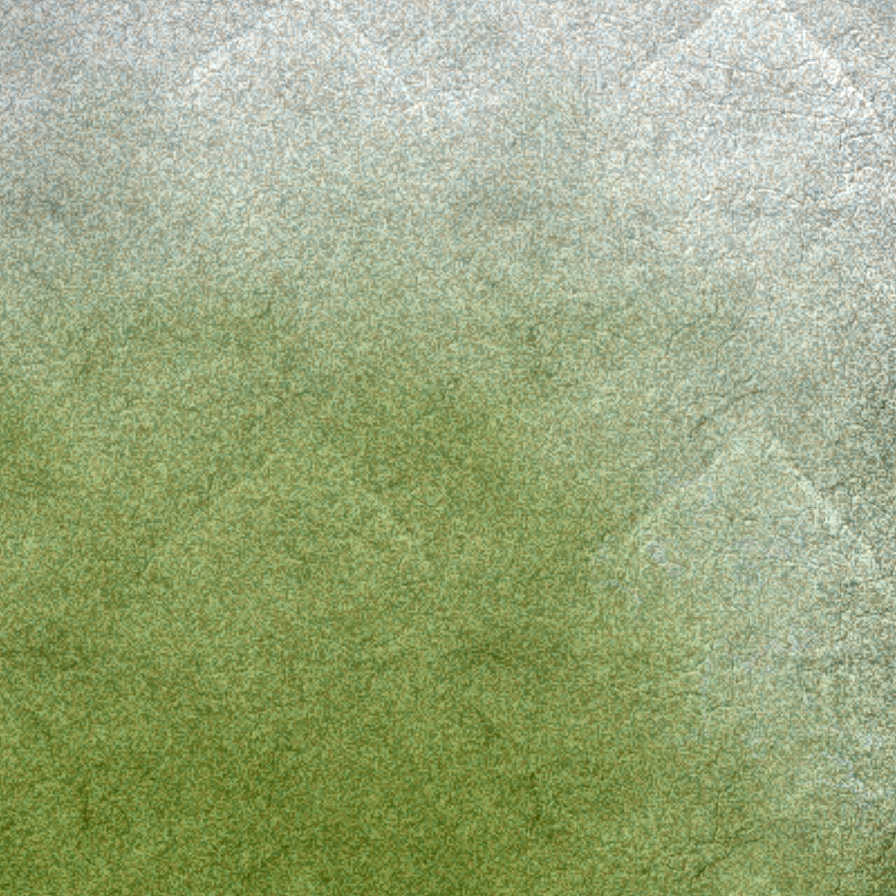
Write a Shadertoy shader that draws this texture.

```glsl
const vec3 MOSS_DEEP = vec3(0.43, 0.51, 0.20);
const vec3 MOSS_MID = vec3(0.54, 0.61, 0.37);
const vec3 LICHEN = vec3(0.66, 0.71, 0.60);
const vec3 STONE = vec3(0.79, 0.81, 0.79);
const vec3 CHALK = vec3(0.71, 0.77, 0.75);
const vec3 EARTH = vec3(0.46, 0.43, 0.30);
const float TILES = 2.0;
const float TILE_TOP = 0.35;
const float PLATES = 6.0;
const float GRAIN_FREQ = 400.0;
const float GRAIN_AMOUNT = 0.24;

float hash(vec2 p) {
    vec3 q = fract(vec3(p.xyx) * 0.1031);
    q += dot(q, q.yzx + 33.33);
    return fract((q.x + q.y) * q.z);
}

// Value noise repeating after a whole number of cells
float noise(vec2 p, float period) {
    vec2 i = floor(p), f = fract(p);
    f = f * f * (3.0 - 2.0 * f);
    vec2 a = mod(i, period), b = mod(i + 1.0, period);
    return mix(mix(hash(a), hash(vec2(b.x, a.y)), f.x),
               mix(hash(vec2(a.x, b.y)), hash(b), f.x), f.y);
}

float fbm(vec2 p, float freq) {
    float sum = 0.0, amp = 0.5;
    for (int i = 0; i < 5; i++) {
        sum += amp * noise(p * freq + float(i) * 7.3, freq);
        freq *= 2.0;
        amp *= 0.52;
    }
    return sum;
}

// Gap between the two nearest cell centres: zero along plate borders
float plateGap(vec2 p, float period) {
    vec2 cell = floor(p), f = fract(p);
    float near = 9.0, next = 9.0;
    for (int y = -1; y <= 1; y++)
    for (int x = -1; x <= 1; x++) {
        vec2 o = vec2(x, y), id = mod(cell + o, period);
        float d = length(o + vec2(hash(id + 3.0), hash(id + 41.0)) - f);
        next = min(next, max(near, d));
        near = min(near, d);
    }
    return next - near;
}

// Distance to a segment, with the sign of its side in y
vec2 segment(vec2 p, vec2 a, vec2 b) {
    vec2 pa = p - a, ba = b - a;
    float h = clamp(dot(pa, ba) / dot(ba, ba), 0.0, 1.0);
    float side = (ba.x * pa.y - ba.y * pa.x) / length(ba);
    return vec2(length(pa - ba * h), clamp(side / 0.008, -1.0, 1.0));
}

float ridge(vec2 p, vec2 a, vec2 b) {
    vec2 s = segment(p, a, b);
    return s.y * exp(-s.x * 22.0) * 0.045 + exp(-pow(s.x / 0.006, 2.0)) * 0.07;
}

float crack(vec2 p, vec2 a, vec2 b) {
    return exp(-pow(segment(p, a, b).x / 0.006, 2.0));
}

float height(vec2 q) {
    vec2 warp = vec2(fbm(q + 0.37, 6.0), fbm(q + 0.71, 6.0)) - 0.5;
    float gap = plateGap(q * PLATES + warp * 2.4, PLATES);
    float broken = smoothstep(0.38, 0.62, fbm(q + 0.15, 5.0));
    return fbm(q, 9.0) - 0.28 * broken * (1.0 - smoothstep(0.0, 0.09, gap));
}

vec3 ramp(float h) {
    vec3 c = mix(MOSS_DEEP, MOSS_MID, smoothstep(0.0, 0.56, h));
    c = mix(c, LICHEN, smoothstep(0.48, 0.77, h));
    return mix(c, STONE, smoothstep(0.70, 1.0, h));
}

void mainImage(out vec4 fragColor, in vec2 fragCoord) {
    vec2 uv = fragCoord / iResolution.xy;
    vec2 q = vec2(fract(uv.x * TILES), fract(TILE_TOP - uv.y * TILES) - TILE_TOP);
    float right = smoothstep(0.5, 0.95, uv.x);
    float blotch = fbm(q, 4.0) - 0.5;

    // Broad moss to stone gradient
    vec3 col = ramp(uv.y + 0.54 * right * (1.0 - uv.y) + blotch * 0.16);
    float topLeft = smoothstep(0.28, 0.0, uv.x) * smoothstep(0.5, 0.95, uv.y);
    float rightEdge = smoothstep(0.86, 1.0, uv.x) * smoothstep(0.62, 0.35, abs(uv.y - 0.45));
    col *= 1.0 - 0.12 * topLeft - 0.07 * rightEdge;

    // Relief lit from above, with plate cracks
    float h = height(q), above = height(q - vec2(0.004, 0.007));
    float strength = 0.75 + 0.6 * right;
    col += strength * (0.22 * (h - above) + 0.10 * (h - 0.46) + 0.08 * blotch);

    // Slanted slab borders and individual fissures
    vec2 wobble = vec2(fbm(q + 0.2, 12.0), fbm(q + 0.6, 12.0)) - 0.5;
    vec2 p = q + wobble * 0.035;
    col += strength * (ridge(p, vec2(0.74, 0.0), vec2(0.97, 0.28))
                     + ridge(p, vec2(0.40, 0.20), vec2(0.61, 0.02)));
    vec2 r = q + wobble * 0.09;
    float fissure = crack(r, vec2(0.24, -0.30), vec2(0.18, -0.25))
                  + crack(r, vec2(0.18, -0.25), vec2(0.18, -0.13))
                  + crack(r, vec2(0.05, 0.59), vec2(0.13, 0.64))
                  + crack(r, vec2(0.55, -0.03), vec2(0.70, -0.12))
                  + 0.6 * crack(r, vec2(0.0, 0.47), vec2(1.0, 0.48));
    col -= 0.10 * strength * fissure;
    col -= 0.06 * exp(-dot((q - vec2(0.1, 0.46)) * vec2(7.0, 16.0), (q - vec2(0.1, 0.46)) * vec2(7.0, 16.0)));

    // Faint masonry joints near the top
    vec2 brick = uv * 30.0 + wobble * 1.6;
    brick.x += 0.5 * mod(floor(brick.y), 2.0);
    vec2 joint = 0.5 - abs(fract(brick) - 0.5);
    float masonry = 1.0 - smoothstep(0.02, 0.10, min(joint.x, joint.y));
    float patchy = smoothstep(0.46, 0.62, noise(uv * 14.0, 64.0));
    col -= 0.07 * masonry * patchy * smoothstep(0.78, 0.95, uv.y);

    // Chalky veins at the lower right
    vec3 spots[6] = vec3[6](vec3(0.855, 0.39, 0.05), vec3(0.72, 0.365, 0.05), vec3(0.77, 0.44, 0.04),
                            vec3(0.87, 0.275, 0.06), vec3(0.83, 0.22, 0.06), vec3(0.96, 0.14, 0.06));
    float area = 0.0;
    for (int i = 0; i < 6; i++) {
        vec2 d = (uv - spots[i].xy) / spots[i].z;
        area = max(area, exp(-dot(d, d) * 0.7));
    }
    float vein = 1.0 - smoothstep(0.0, 0.055, abs(fbm(uv + 0.13, 18.0) - 0.49));
    col = mix(col, CHALK, area * (0.16 + 0.55 * vein));

    // Coloured grain
    vec2 g = uv * GRAIN_FREQ;
    float fine = noise(g, 1024.0) - 0.5;
    float coarse = noise(g * 0.5 + 19.0, 1024.0) - 0.5;
    float hue = noise(g * 0.7 + 71.0, 1024.0) - 0.5;
    col += GRAIN_AMOUNT * (1.0 + 0.4 * rightEdge) * (fine + 0.4 * coarse);
    col += hue * vec3(0.09, -0.01, -0.08);
    col = mix(col, EARTH, 0.3 * smoothstep(0.2, 0.45, hue) * (1.0 - 0.5 * uv.y));

    fragColor = vec4(clamp(col, 0.0, 1.0), 1.0);
}
```
